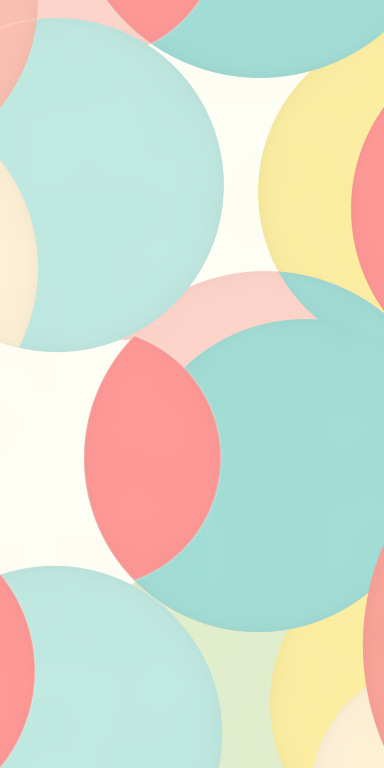
Reproduce this background procedurally as a WebGL 1 fragment shader.

```glsl
precision highp float;

uniform vec2 u_resolution;

const vec3 IVORY = vec3(1.0, 0.995, 0.955);
const vec3 CREAM = vec3(0.99, 0.94, 0.835);
const vec3 YELLOW = vec3(0.985, 0.93, 0.63);
const vec3 LIME = vec3(0.875, 0.93, 0.80);
const vec3 TEAL = vec3(0.635, 0.865, 0.835);
const vec3 MINT = vec3(0.75, 0.91, 0.88);
const vec3 CORAL = vec3(1.0, 0.60, 0.59);
const vec3 BLUSH = vec3(0.99, 0.83, 0.79);
const vec3 SALMON = vec3(0.98, 0.75, 0.69);
const vec3 ROSE = vec3(0.98, 0.64, 0.60);

float circle(vec2 p, vec2 center, float radius) {
    return length(p - center) - radius;
}

float hash(vec2 cell) {
    vec3 q = fract(cell.xyx * 0.1031);
    q += dot(q, q.yzx + 33.33);
    return fract((q.x + q.y) * q.z);
}

float valueNoise(vec2 p) {
    vec2 cell = floor(p);
    vec2 f = fract(p);
    f = f * f * (3.0 - 2.0 * f);
    float low = mix(hash(cell), hash(cell + vec2(1.0, 0.0)), f.x);
    float high = mix(hash(cell + vec2(0.0, 1.0)), hash(cell + 1.0), f.x);
    return mix(low, high, f.y);
}

// Fills a shape with ink, shaded softly towards its rim
vec3 paint(vec3 base, vec3 ink, float d, float pixel) {
    float rim = exp(min(d, 0.0) * 35.0);
    vec3 shaded = ink * (1.0 - 0.03 * rim);
    return mix(base, shaded, 1.0 - smoothstep(-0.7 * pixel, 0.7 * pixel, d));
}

// Adds a fine pale line along an edge
vec3 outline(vec3 base, float d, float strength) {
    float line = exp(-d * d / 0.000008);
    return mix(base, IVORY, strength * line);
}

// Yellow, coral and teal discs around the upper right
vec3 upperRight(vec3 color, vec2 p, float yellowDisc, float pixel) {
    float coralDisc = circle(p, vec2(1.367, 1.456), 0.453);
    float tealDisc = circle(p, vec2(0.677, 2.292), 0.495);
    float blushDisc = circle(p, vec2(0.238, 2.1875), 0.339);
    color = paint(color, YELLOW, yellowDisc, pixel);
    color = paint(color, CORAL, coralDisc, pixel);
    color = paint(color, BLUSH, blushDisc, pixel);
    color = paint(color, TEAL, tealDisc, pixel);
    float lens = max(blushDisc, tealDisc);
    color = paint(color, CORAL, lens, pixel);
    return outline(color, lens, 0.2);
}

// Lime, yellow and cream discs in the lower right
vec3 lowerRight(vec3 color, vec2 p, float pixel) {
    color = paint(color, LIME, circle(p, vec2(0.672, 0.073), 0.521), pixel);
    float yellowDisc = circle(p, vec2(1.12, 0.169), 0.417);
    color = paint(color, YELLOW, yellowDisc, pixel);
    float creamDisc = circle(p, vec2(1.135, -0.057), 0.323);
    return paint(color, CREAM, max(creamDisc, yellowDisc), pixel);
}

// Large teal disc with its blush crescent and coral lens
vec3 centerGroup(vec3 color, vec2 p, float yellowDisc, float pixel) {
    float disc = circle(p, vec2(0.672, 0.807), 0.453);
    float halo = circle(p, vec2(0.69, 0.802), 0.492);
    float inner = circle(p, vec2(0.794, 0.716), 0.453);
    float crescent = min(disc, max(halo, 1.115 - p.y));
    color = paint(color, BLUSH, crescent, pixel);
    float body = max(disc, min(inner, p.y - 0.958));
    float overlap = max(halo, yellowDisc);
    color = paint(color, TEAL, min(body, overlap), pixel);
    float lens = max(disc, circle(p, vec2(0.238, 0.807), 0.337));
    color = paint(color, CORAL, lens, pixel);
    return outline(color, lens, 0.2);
}

// Mint discs and the lenses along the left side
vec3 leftGroup(vec3 color, vec2 p, float pixel) {
    float upper = circle(p, vec2(0.148, 1.518), 0.435);
    float lower = circle(p, vec2(0.141, 0.089), 0.4375);
    color = paint(color, MINT, min(upper, lower), pixel);
    float creamDisc = circle(p, vec2(-0.352, 1.302), 0.451);
    color = paint(color, CREAM, max(creamDisc, upper), pixel);
    float salmonDisc = circle(p, vec2(-0.349, 2.0), 0.448);
    color = paint(color, SALMON, salmonDisc, pixel);
    color = outline(color, max(abs(upper), salmonDisc), 0.2);
    float lens = max(circle(p, vec2(-0.305, 0.253), 0.396), lower);
    color = paint(color, CORAL, lens, pixel);
    return outline(color, lens, 0.2);
}

void main() {
    vec2 p = gl_FragCoord.xy / u_resolution * vec2(1.0, 2.0);
    float pixel = 1.0 / u_resolution.x;
    float yellowDisc = circle(p, vec2(1.102, 1.5), 0.43);

    vec3 color = upperRight(IVORY, p, yellowDisc, pixel);
    color = lowerRight(color, p, pixel);
    color = centerGroup(color, p, yellowDisc, pixel);
    color = leftGroup(color, p, pixel);
    color = paint(color, ROSE, circle(p, vec2(1.604, 0.32), 0.659), pixel);

    // Faint paper mottling
    color += 0.008 * (valueNoise(p * 9.0) - 0.5);
    gl_FragColor = vec4(clamp(color, 0.0, 1.0), 1.0);
}
```
